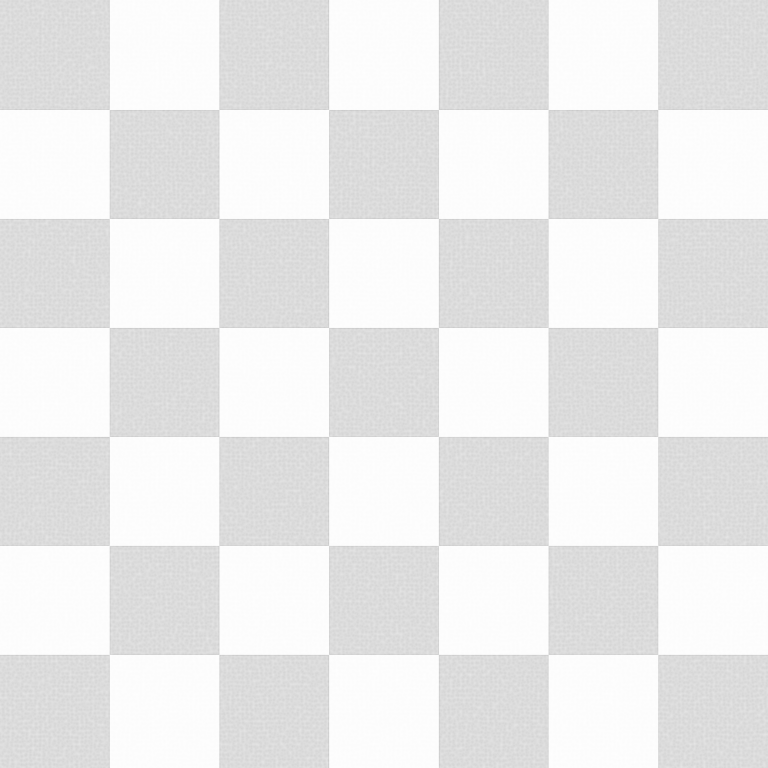
Write a WebGL 2 fragment shader that draws this pattern.

```glsl
#version 300 es
precision highp float;

uniform vec2 u_resolution;
out vec4 outColor;

vec2 hash2(vec2 p) {
    vec3 q = fract(p.xyx * vec3(0.1031, 0.1030, 0.0973));
    q += dot(q, q.yzx + 33.33);
    return fract((q.xx + q.yz) * q.zy);
}

// Distance to the nearest scattered point
float cellular(vec2 p) {
    vec2 cell = floor(p);
    float nearest = 2.0;
    for (int j = -1; j <= 1; j++) {
        for (int i = -1; i <= 1; i++) {
            vec2 neighbour = cell + vec2(i, j);
            nearest = min(nearest, distance(p, neighbour + hash2(neighbour)));
        }
    }
    return nearest;
}

// Fine pebbled grain over a faint woven grid, centred on zero
float paperGrain(vec2 uv) {
    float pebble = cellular(uv * 230.0) - 0.43;
    float weave = sin(uv.x * 1050.0 + 0.6 * sin(uv.y * 90.0))
                + sin(uv.y * 1050.0 + 0.6 * sin(uv.x * 80.0));
    return pebble + 0.12 * weave;
}

void main() {
    vec2 uv = gl_FragCoord.xy / u_resolution;
    float pixel = 1.0 / min(u_resolution.x, u_resolution.y);

    // Seven columns and rows, counted from the top left; the last row is taller
    vec2 pitch = vec2(1.0 / 7.0, 0.1419);
    vec2 grid = vec2(uv.x, 1.0 - uv.y - 0.0013) / pitch;
    vec2 cell = clamp(floor(grid), 0.0, 6.0);
    vec2 edge = abs(grid - clamp(round(grid), 1.0, 6.0)) * pitch;

    // Signed, softened checks
    vec2 side = (1.0 - 2.0 * mod(cell, 2.0)) * min(edge / (0.5 * pixel), 1.0);
    float grey = 0.5 + 0.5 * side.x * side.y;

    // Thin darker rim on the grey squares
    float rim = 1.0 - smoothstep(0.0004, 0.0004 + max(0.0014, pixel), min(edge.x, edge.y));

    vec3 color = mix(vec3(0.99), vec3(0.86), grey);
    color += paperGrain(uv) * mix(0.008, 0.045, grey);
    color -= 0.05 * rim * grey;
    outColor = vec4(color, 1.0);
}
```
